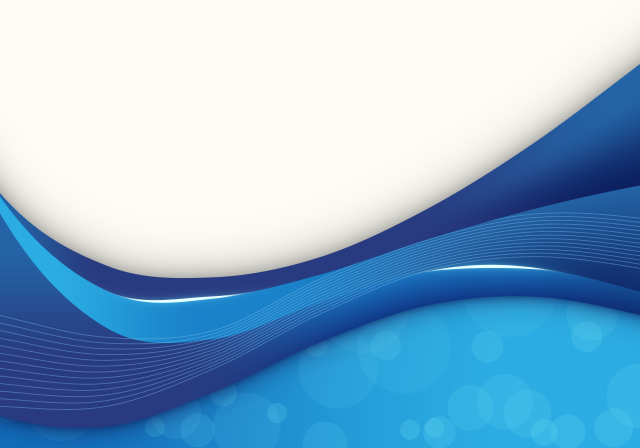
A Shadertoy shader for this background:

```glsl
// Layered blue ribbons with fine contour lines, under a cream sky and over a bokeh pool.
#define CREAM  vec3(1.00, 0.99, 0.965)
#define SKY    vec3(0.17, 0.68, 0.89)
#define AZURE  vec3(0.10, 0.51, 0.79)
#define OCEAN  vec3(0.14, 0.39, 0.65)
#define INDIGO vec3(0.16, 0.23, 0.50)
#define NAVY   vec3(0.05, 0.13, 0.38)
#define GLOW   vec3(0.38, 0.83, 0.94)
#define LINE_COUNT 13.0
#define LINE_HALF_WIDTH 0.0009
#define BOKEH_COUNT 38
#define SHADOW_REACH 0.032

float hash(float n) {
    return fract(sin(n * 127.1 + 3.7) * 4375.85);
}

// Smooth curve with evenly spaced control heights; the end ones lie off canvas.
float spline(float x, float h[9]) {
    float s = clamp(x, 0.0, 1.0) * 6.0;
    int i = min(int(s), 5);
    float t = s - float(i);
    float a = h[i], b = h[i + 1], c = h[i + 2], d = h[i + 3];
    return b + 0.5 * t * (c - a + t * (2.0 * a - 5.0 * b + 4.0 * c - d
             + t * (3.0 * (b - c) + d - a)));
}

// x: signed distance above the curve, y: curve height, z: slope correction.
vec3 edge(vec2 uv, float aspect, float h[9]) {
    float y = spline(uv.x, h);
    float x0 = clamp(uv.x, 0.002, 0.998);
    float slope = (spline(x0 + 0.002, h) - spline(x0 - 0.002, h)) / (0.004 * aspect);
    float k = inversesqrt(1.0 + slope * slope);
    return vec3((uv.y - y) * k, y, k);
}

float cover(float d, float px) {
    return clamp(d / px + 0.5, 0.0, 1.0);
}

// Overlapping translucent discs, brighter toward the right.
vec3 bokehPool(vec2 uv, float aspect, float px) {
    vec3 col = mix(vec3(0.07, 0.43, 0.73), SKY, smoothstep(0.0, 0.85, uv.x));
    for (int i = 0; i < BOKEH_COUNT; i++) {
        float n = float(i);
        float x = (n + hash(n)) / float(BOKEH_COUNT);
        vec2 center = vec2(x * aspect, 0.36 * hash(n + 51.3));
        float size = hash(n + 92.7);
        float radius = mix(0.022, 0.11, size * size);
        float disc = cover(radius - length(uv * vec2(aspect, 1.0) - center), px);
        float alpha = mix(0.34, 0.13, size) * mix(0.5, 1.0, x);
        col = mix(col, GLOW, disc * alpha);
    }
    return col;
}

// Tapered bright streak riding on an edge.
vec3 addGlint(vec3 col, float d, float x, float center, float px) {
    float u = (x - center) / 0.085;
    float taper = exp(-u * u);
    col = mix(col, GLOW, 0.65 * taper * exp(-abs(d) / 0.006));
    float core = cover(0.0035 * taper - abs(d), px) * smoothstep(0.1, 0.6, taper);
    return mix(col, vec3(0.9, 1.0, 1.0), core);
}

void mainImage(out vec4 fragColor, in vec2 fragCoord) {
    vec2 uv = fragCoord / iResolution.xy;
    float aspect = iResolution.x / iResolution.y;
    float px = 1.0 / iResolution.y;
    float x = uv.x;

    // Ribbon edges, top to bottom.
    vec3 crest = edge(uv, aspect, float[9](.954, .569, .407, .381, .426, .533, .680, .857, 1.037));
    vec3 upper = edge(uv, aspect, float[9](1.017, .561, .351, .336, .387, .465, .533, .586, .623));
    vec3 lower = edge(uv, aspect, float[9](1.078, .524, .268, .243, .325, .394, .401, .349, .271));
    vec3 base  = edge(uv, aspect, float[9](.190, .072, .048, .125, .236, .318, .338, .297, .227));

    // Pool and the shadow cast onto it.
    vec3 col = bokehPool(uv, aspect, px);
    col = mix(col, NAVY, 0.65 * exp(min(base.x, 0.0) / (0.6 * SHADOW_REACH)));

    // Bottom ribbon: violet at left, blue with a dark lip at right.
    float t = clamp((uv.y - base.y) / (lower.y - base.y), 0.0, 1.0);
    vec3 leftTone = mix(INDIGO, OCEAN, smoothstep(0.18, 0.46, uv.y));
    vec3 rightTone = mix(vec3(0.06, 0.22, 0.53), vec3(0.10, 0.45, 0.75), t);
    rightTone = mix(rightTone, NAVY, 0.5 * smoothstep(0.78, 1.0, x));
    vec3 ribbon = mix(leftTone, rightTone, smoothstep(0.25, 0.6, x));
    col = mix(col, ribbon, cover(base.x, px));

    // Middle ribbon: cyan fading to deep blue.
    t = clamp((uv.y - lower.y) / (upper.y - lower.y), 0.0, 1.0);
    ribbon = mix(SKY, AZURE, smoothstep(0.06, 0.32, x));
    ribbon = mix(ribbon, OCEAN, smoothstep(0.42, 0.75, x));
    ribbon = mix(ribbon, NAVY, 0.85 * smoothstep(0.6, 1.0, x) * (1.0 - t));
    col = mix(col, ribbon, cover(lower.x, px));

    // Fan of contour lines.
    vec3 fanTop = edge(uv, aspect, float[9](.359, .296, .247, .262, .377, .470, .522, .513, .470));
    vec3 fanLow = edge(uv, aspect, float[9](.112, .093, .093, .177, .299, .396, .427, .401, .349));
    float gap = (fanTop.y - fanLow.y) / (LINE_COUNT - 1.0);
    float s = (uv.y - fanLow.y) / gap;
    float nearest = clamp(floor(s + 0.5), 0.0, LINE_COUNT - 1.0);
    float lineDist = abs(s - nearest) * gap * mix(fanLow.z, fanTop.z, nearest / LINE_COUNT);
    col = mix(col, vec3(0.5, 0.76, 0.93), 0.42 * cover(LINE_HALF_WIDTH - lineDist, px));

    // Top ribbon: indigo, lighter at both ends.
    t = clamp((uv.y - upper.y) / max(crest.y - upper.y, 0.001), 0.0, 1.0);
    ribbon = mix(OCEAN, INDIGO, smoothstep(0.0, 0.16, x));
    ribbon = mix(ribbon, mix(NAVY, OCEAN, smoothstep(0.0, 0.8, t)), smoothstep(0.62, 0.98, x));
    col = mix(col, ribbon, cover(upper.x, px));
    col = addGlint(col, upper.x, x, 0.285, px);
    col = addGlint(col, lower.x, x, 0.765, px);

    // Cream sky with a soft shadow along the crest.
    vec3 sky = CREAM * (1.0 - 0.3 * exp(-max(crest.x, 0.0) / SHADOW_REACH));
    col = mix(col, sky, cover(crest.x, px));
    fragColor = vec4(col, 1.0);
}
```
